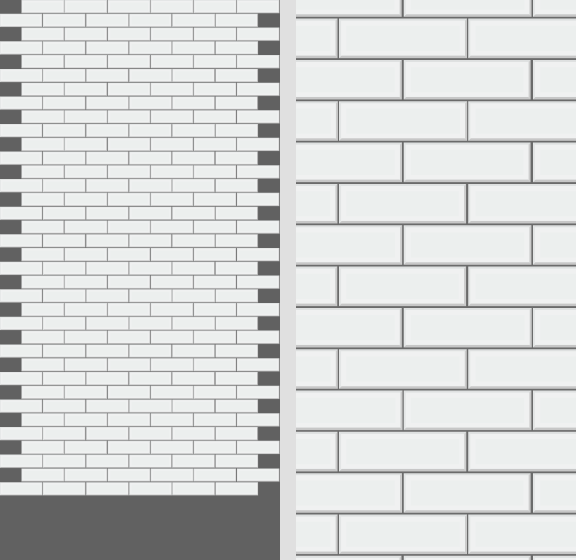
Left, the full canvas; right, a detail of the centre.
A WebGL 2 fragment shader for this pattern:

```glsl
#version 300 es
precision highp float;
// Running-bond wall of bevelled white tiles on a dark grey ground.

uniform vec2 u_resolution;
out vec4 fragColor;

// Layout: the canvas is 1 wide and 2 high
const float TILES_ACROSS = 6.5;
const float TILES_PER_ROW = 6.0;
const float ROWS = 36.0;
const float ROW_HEIGHT = 0.0492;
const float CANVAS_HEIGHT = 2.0;

// Line widths
const float GROUT_WIDTH = 0.0021;
const float SHADE_WIDTH = 0.0030;
const float LIGHT_WIDTH = 0.0024;
const float RIM_WIDTH = 0.0085;
const float JOINT_VARIATION = 0.7;

// Colours
const vec3 GROUND = vec3(0.38);
const vec3 GROUT = vec3(0.42);
const vec3 FACE = vec3(0.927, 0.937, 0.935);
const vec3 RIM = vec3(0.940, 0.947, 0.946);
const vec3 BEVEL_TOP = vec3(0.87, 0.88, 0.88);
const vec3 BEVEL_LEFT = vec3(0.89, 0.90, 0.90);
const vec3 BEVEL_BOTTOM = vec3(0.78);
const vec3 BEVEL_RIGHT = vec3(0.80);

const int SAMPLES = 4;

float hash(vec2 p) {
    vec3 q = fract(p.xyx * vec3(0.1031, 0.1030, 0.0973));
    q += dot(q, q.yzx + 33.33);
    return fract((q.x + q.y) * q.z);
}

// Soft coverage of a strip of given width beside an edge
float strip(float dist, float width, float soft) {
    return clamp((width - dist) / soft + 0.5, 0.0, 1.0);
}

// Bevelled tile; p is measured from its lower left corner
vec3 tileColour(vec2 p, vec2 size, vec2 id, float soft) {
    float joint = GROUT_WIDTH * (1.0 + JOINT_VARIATION * (hash(id) - 0.5));
    float left = p.x;
    float right = size.x - p.x - joint;
    float bottom = p.y - GROUT_WIDTH;
    float top = size.y - p.y;

    float edge = min(min(left, right), min(bottom, top));
    vec3 colour = mix(FACE, RIM, strip(edge, RIM_WIDTH, soft));

    // The nearest edge sets the bevel, giving mitred corners
    vec3 bevel = BEVEL_TOP;
    float width = LIGHT_WIDTH;
    if (edge == left) {
        bevel = BEVEL_LEFT;
    } else if (edge == bottom) {
        bevel = BEVEL_BOTTOM;
        width = SHADE_WIDTH;
    } else if (edge == right) {
        bevel = BEVEL_RIGHT;
    }
    colour = mix(colour, bevel, strip(edge, width, soft));

    // Grout along the right and bottom sides
    return mix(colour, GROUT, strip(min(right, bottom), 0.0, soft));
}

vec3 wall(vec2 p, float soft) {
    vec2 size = vec2(1.0 / TILES_ACROSS, ROW_HEIGHT);
    float depth = (CANVAS_HEIGHT - p.y) / size.y;
    float row = floor(depth);
    float shift = 0.5 * (1.0 - mod(row, 2.0));
    float along = p.x / size.x - shift;
    float column = floor(along);

    // Ground shows below the last row and beside each shifted row
    if (row >= ROWS || column < 0.0 || column >= TILES_PER_ROW) return GROUND;

    vec2 local = vec2(fract(along), 1.0 - fract(depth)) * size;
    return tileColour(local, size, vec2(column, row), soft);
}

void main() {
    vec2 scale = vec2(1.0, CANVAS_HEIGHT) / u_resolution;
    float soft = scale.x / float(SAMPLES);
    vec3 colour = vec3(0.0);

    // Average a grid of samples inside each pixel
    for (int j = 0; j < SAMPLES; j++) {
        for (int i = 0; i < SAMPLES; i++) {
            vec2 offset = (vec2(i, j) + 0.5) / float(SAMPLES) - 0.5;
            colour += wall((gl_FragCoord.xy + offset) * scale, soft);
        }
    }
    fragColor = vec4(colour / float(SAMPLES * SAMPLES), 1.0);
}
```
